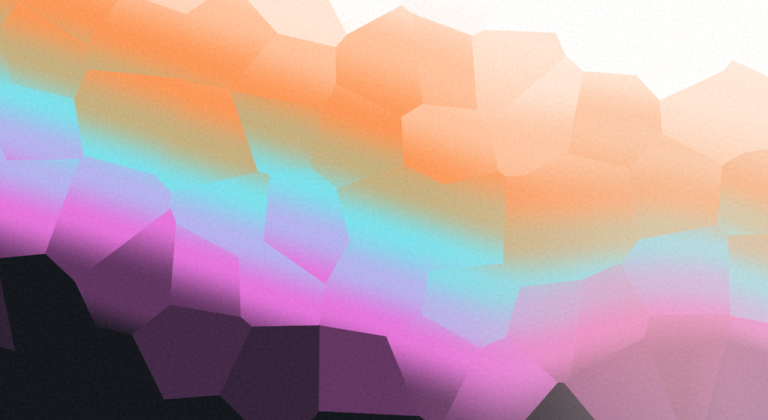
Give the GLSL for this background, as a WebGL 1 fragment shader.

```glsl
precision highp float;
// Mosaic of soft polygon facets over a slanted ramp from white through orange, cyan and magenta to black.

uniform vec2 u_resolution;

#define FACET_SIZE 0.195    // facet spacing, in canvas heights
#define JITTER 0.82         // irregularity of the facets
#define RAMP_SHIFT 0.13     // ramp offset between facets
#define SLOPE 0.33          // tilt of the colour bands
#define PALE_AMOUNT 0.42    // fading toward the right
#define ROSE_AMOUNT 0.55    // strength of the rose glow
#define GRAIN_SCALE 140.0
#define GRAIN_AMOUNT 0.03

vec2 hash2(vec2 p) {
    vec2 q = vec2(dot(p, vec2(127.1, 311.7)), dot(p, vec2(269.5, 183.3)));
    return fract(sin(q) * 43758.5);
}

float gradientNoise(vec2 p) {
    vec2 i = floor(p), f = fract(p);
    vec2 w = f * f * (3.0 - 2.0 * f);
    vec2 e = vec2(1.0, 0.0);
    float a = dot(hash2(i) - 0.5, f);
    float b = dot(hash2(i + e.xy) - 0.5, f - e.xy);
    float c = dot(hash2(i + e.yx) - 0.5, f - e.yx);
    float d = dot(hash2(i + e.xx) - 0.5, f - e.xx);
    return 2.0 * mix(mix(a, b, w.x), mix(c, d, w.x), w.y);
}

// Position across the bands: low at the top right, high at the bottom left
float bandPosition(vec2 p) {
    float s = 1.0 - p.y - SLOPE * p.x;
    float right = smoothstep(1.15, 1.75, p.x);
    s += right * (0.17 + 0.35 * s);
    return min(s, mix(1.0, 0.5, right));
}

vec3 ramp(float s) {
    vec3 white = vec3(1.0, 0.995, 0.99);
    vec3 cream = vec3(1.0, 0.90, 0.83);
    vec3 peach = vec3(1.0, 0.76, 0.61);
    vec3 orange = vec3(0.99, 0.60, 0.35);
    vec3 tan = vec3(0.78, 0.69, 0.50);
    vec3 cyan = vec3(0.49, 0.88, 0.92);
    vec3 lavender = vec3(0.71, 0.70, 0.93);
    vec3 magenta = vec3(0.90, 0.46, 0.86);
    vec3 plum = vec3(0.38, 0.21, 0.38);
    vec3 ink = vec3(0.08, 0.09, 0.11);
    vec3 col = mix(white, cream, smoothstep(-0.36, -0.23, s));
    col = mix(col, peach, smoothstep(-0.23, -0.12, s));
    col = mix(col, orange, smoothstep(-0.12, 0.02, s));
    col = mix(col, tan, smoothstep(0.02, 0.13, s));
    col = mix(col, cyan, smoothstep(0.13, 0.25, s));
    col = mix(col, lavender, smoothstep(0.25, 0.36, s));
    col = mix(col, magenta, smoothstep(0.36, 0.47, s));
    col = mix(col, plum, smoothstep(0.47, 0.60, s));
    return mix(col, ink, smoothstep(0.66, 0.75, s));
}

// Colour of one facet: graded in the middle bands, nearly flat in the darkest and lightest
vec3 facetColor(vec2 p, vec2 seed, vec2 id) {
    float center = bandPosition(seed);
    float flatness = max(smoothstep(0.50, 0.62, center),
                         0.7 * (1.0 - smoothstep(-0.25, -0.05, center)));
    float s = mix(bandPosition(p), center, flatness);
    s += RAMP_SHIFT * (hash2(id + 17.0).x - 0.5);

    vec3 col = ramp(s);
    float pale = PALE_AMOUNT * smoothstep(0.9, 1.7, p.x);
    col = mix(col, vec3(0.94, 0.93, 0.90), pale * smoothstep(-0.25, 0.0, s));
    vec2 fromGlow = (mix(p, seed, 0.5) - vec2(1.55, 0.19)) / vec2(0.36, 0.17);
    return mix(col, vec3(0.93, 0.58, 0.66), ROSE_AMOUNT * exp(-dot(fromGlow, fromGlow)));
}

void main() {
    vec2 p = gl_FragCoord.xy / u_resolution.y;
    vec2 g = p / FACET_SIZE;
    vec2 base = floor(g);

    // Two nearest facet seeds
    float nearDist = 100.0, nextDist = 100.0;
    vec2 nearSeed = g, nextSeed = g + 1.0;
    vec2 nearId = base, nextId = base;
    for (int j = -2; j <= 2; j++) {
        for (int i = -2; i <= 2; i++) {
            vec2 id = base + vec2(float(i), float(j));
            vec2 seed = id + 0.5 + JITTER * (hash2(id) - 0.5);
            float d = dot(seed - g, seed - g);
            if (d < nearDist) {
                nextDist = nearDist; nextSeed = nearSeed; nextId = nearId;
                nearDist = d; nearSeed = seed; nearId = id;
            } else if (d < nextDist) {
                nextDist = d; nextSeed = seed; nextId = id;
            }
        }
    }

    // Smooth blend across the shared edge
    float edge = dot(0.5 * (nearSeed + nextSeed) - g, normalize(nextSeed - nearSeed));
    float pixel = 1.0 / (u_resolution.y * FACET_SIZE);
    float cover = 0.5 + 0.5 * clamp(edge / (0.7 * pixel), 0.0, 1.0);
    vec3 col = mix(facetColor(p, nextSeed * FACET_SIZE, nextId),
                   facetColor(p, nearSeed * FACET_SIZE, nearId), cover);

    // Fine grain
    col += GRAIN_AMOUNT * gradientNoise(p * GRAIN_SCALE);
    gl_FragColor = vec4(clamp(col, 0.0, 1.0), 1.0);
}
```
